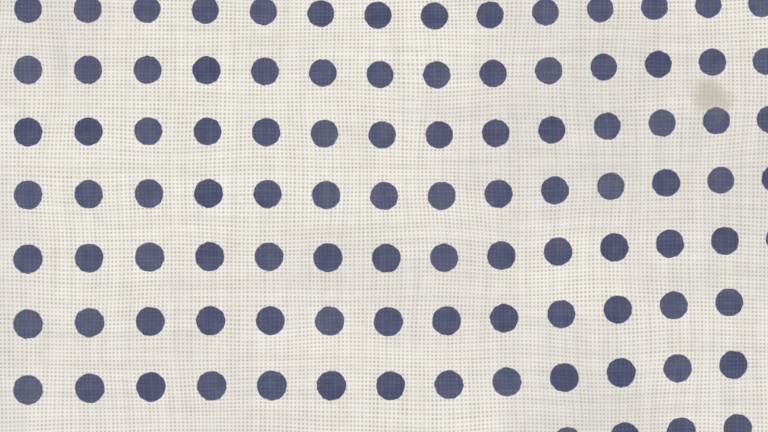
Give the GLSL for this pattern, as a Shadertoy shader.

```glsl
// Layout, in canvas heights, measured from the top left
const vec2  FIRST_DOT   = vec2(0.0648, 0.0208);
const vec2  SPACING     = vec2(0.1412, 0.1400);
const vec2  STRETCH     = vec2(-0.00063, 0.00116);  // spacing change per step
const vec2  SKEW        = vec2(0.00081, -0.00067);  // drift per column and row
const float MIDDLE_ROW  = 3.0;
const float SAG         = 0.0162;
const float CORNER_LIFT = 0.0116;
const float DOT_RADIUS  = 0.0324;
const float EDGE_BLEED  = 0.0022;
const float THREADS     = 106.0;                    // per canvas height
const vec2  STAIN_AT    = vec2(1.645, 0.225);

// Colours
const vec3 CLOTH      = vec3(0.945, 0.935, 0.905);
const vec3 CLOTH_GAP  = vec3(0.760, 0.735, 0.690);
const vec3 CLOTH_DIM  = vec3(0.860, 0.845, 0.835);
const vec3 INK        = vec3(0.305, 0.315, 0.420);
const vec3 INK_WORN   = vec3(0.400, 0.415, 0.500);
const vec3 INK_FADED  = vec3(0.450, 0.455, 0.500);
const vec3 STAIN      = vec3(0.700, 0.670, 0.600);

const float TAU = 6.2831853;

float hash(vec2 p) {
    vec3 q = fract(p.xyx * 0.1031);
    q += dot(q, q.yzx + 33.33);
    return fract((q.x + q.y) * q.z);
}

float noise(vec2 p) {
    vec2 i = floor(p), f = fract(p);
    f = f * f * (3.0 - 2.0 * f);
    return mix(mix(hash(i), hash(i + vec2(1, 0)), f.x),
               mix(hash(i + vec2(0, 1)), hash(i + vec2(1, 1)), f.x), f.y);
}

float fbm(vec2 p) {
    float sum = 0.0, amp = 0.5;
    for (int k = 0; k < 4; k++) {
        sum += amp * noise(p);
        p = p * 2.03 + 17.0;
        amp *= 0.5;
    }
    return sum / 0.9375;
}

// Lattice index (column, row) to its place on the draped cloth
vec2 latticeToCloth(vec2 c) {
    vec2 p = FIRST_DOT + SPACING * c + STRETCH * c * c;
    p += SKEW * c.x * vec2(c.y - MIDDLE_ROW, c.y);
    float bend = (c.x - 7.0) / 3.0;
    p.y += SAG * exp(-bend * bend) - CORNER_LIFT * smoothstep(7.0, 13.0, c.x);
    return p;
}

// Inverse of the drape by fixed-point steps
vec2 clothToLattice(vec2 p) {
    vec2 c = (p - FIRST_DOT) / SPACING;
    for (int k = 0; k < 5; k++) c += (p - latticeToCloth(c)) / SPACING;
    return c;
}

// x: openness of the gaps between threads, y: thread tone
vec2 weave(vec2 p) {
    vec2 t = p * THREADS + 1.6 * vec2(noise(p * vec2(9, 5)), noise(p * vec2(5, 9) + 40.0));
    vec2 wave = 0.5 + 0.5 * cos(TAU * t);
    float slub = noise(t * vec2(1.0, 0.06)) + noise(t * vec2(0.06, 1.0) + 70.0);
    float gap = wave.x * wave.y * (0.45 + 0.55 * noise(t * 0.7)) + 0.12 * (wave.x + wave.y);
    return vec2(gap, slub - 1.0);
}

void mainImage(out vec4 fragColor, in vec2 fragCoord) {
    float pixel = 1.0 / iResolution.y;
    vec2 p = vec2(fragCoord.x, iResolution.y - fragCoord.y) * pixel;
    vec2 threads = weave(p);

    // Cloth with soft shading and open weave
    float shade = smoothstep(0.40, 0.80, fbm(p * vec2(2.2, 3.0) + 5.0));
    shade += 0.45 * smoothstep(0.55, 1.05, p.y) * (1.0 - smoothstep(0.5, 1.3, p.x));
    vec3 cloth = mix(CLOTH, CLOTH_DIM, clamp(0.55 * shade, 0.0, 1.0));
    cloth = mix(cloth, CLOTH_GAP, clamp(0.85 * threads.x, 0.0, 1.0));
    cloth += 0.035 * threads.y;

    // Faint stain near the right edge
    float stainDist = length((p - STAIN_AT) * vec2(1.0, 0.75)) + 0.05 * (fbm(p * 22.0) - 0.5);
    float stain = 1.0 - smoothstep(0.012, 0.055, stainDist);
    cloth = mix(cloth, STAIN, 0.55 * stain);

    // Nearest printed dot, its edge frayed by the threads
    vec2 id = round(clothToLattice(p));
    float radius = DOT_RADIUS + 0.0004 * (id.y - MIDDLE_ROW) - 0.00014 * (id.x - 6.0);
    radius += 0.001 * (hash(id + 11.0) - 0.5);
    float dist = length(p - latticeToCloth(id)) - radius;
    dist += EDGE_BLEED * (noise(p * THREADS * 1.3) - 0.5);
    float soft = 0.8 * pixel + 0.0006;
    float printed = 1.0 - smoothstep(-soft, soft, dist);

    // Ink, uneven from dot to dot and thinned on raised threads
    float wear = 0.45 * hash(id + 3.0) + 0.55 * fbm(p * 45.0) + 0.25 * threads.y;
    vec3 ink = mix(INK, INK_WORN, clamp(1.1 * wear - 0.12, 0.0, 1.0));
    ink = mix(ink, INK_FADED, 0.6 * stain);
    ink += 0.05 * (threads.x - 0.3);

    fragColor = vec4(clamp(mix(cloth, ink, printed), 0.0, 1.0), 1.0);
}
```
